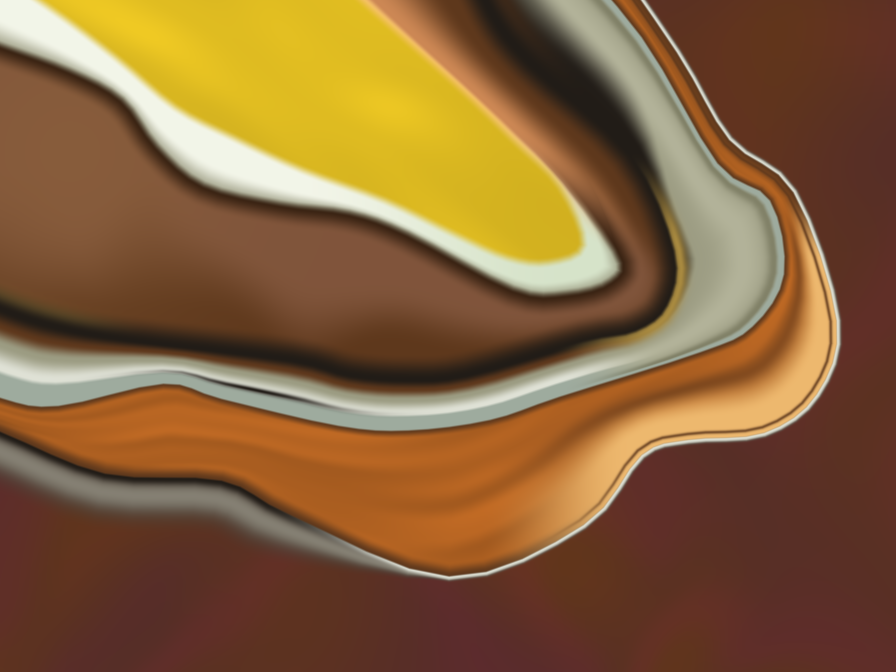
Write a Shadertoy shader that draws this background.

```glsl
#define HEIGHT 576.0
#define STEPS 4
#define STREAKS 0.2
#define LIP_WIDTH 40.0
#define SOFT 1.2

const int N = 16;
const vec3 GROUND = vec3(.37,.19,.14), DARK = vec3(.13,.11,.09), YELLOW = vec3(.88,.74,.13);
const vec3 WHITE = vec3(.95,.96,.91), SAGE = vec3(.61,.61,.51), MIST = vec3(.62,.67,.62);
const vec3 ORANGE = vec3(.69,.38,.13), PEACH = vec3(.93,.72,.43), MAUVE = vec3(.5,.33,.23);
const vec3 UMBER = vec3(.37,.22,.11), GOLD = vec3(.66,.54,.25), TAN = vec3(.8,.53,.33);

// Control points of the nested edges; y runs down from the top
const vec2 YOLK[N] = vec2[N](vec2(-60,-60),vec2(40,5),vec2(100,50),vec2(150,92),
  vec2(200,118),vec2(260,146),vec2(330,172),vec2(390,201),vec2(435,221),vec2(470,225),
  vec2(500,210),vec2(480,160),vec2(440,120),vec2(390,72),vec2(300,-8),vec2(220,-80));
const vec2 RIM[N] = vec2[N](vec2(-80,10),vec2(0,38),vec2(60,60),vec2(105,85),
  vec2(135,125),vec2(175,158),vec2(240,174),vec2(300,182),vec2(350,200),vec2(440,247),
  vec2(485,251),vec2(523,240),vec2(526,215),vec2(460,130),vec2(330,8),vec2(250,-70));
const vec2 CORE[N] = vec2[N](vec2(-80,230),vec2(0,264),vec2(50,280),vec2(110,291),
  vec2(250,308),vec2(300,321),vec2(350,325),vec2(400,321),vec2(500,293),vec2(545,284),
  vec2(572,262),vec2(578,215),vec2(540,132),vec2(455,55),vec2(420,10),vec2(390,-60));
const vec2 SHELL[N] = vec2[N](vec2(-80,310),vec2(0,341),vec2(50,348),vec2(140,329),
  vec2(190,342),vec2(290,365),vec2(350,369),vec2(420,360),vec2(480,340),vec2(600,302),
  vec2(645,280),vec2(672,235),vec2(660,172),vec2(615,140),vec2(550,32),vec2(470,-60));
const vec2 OUTER[N] = vec2[N](vec2(-80,340),vec2(0,370),vec2(90,406),vec2(190,412),
  vec2(250,442),vec2(385,494),vec2(500,450),vec2(550,390),vec2(590,377),vec2(655,371),
  vec2(700,338),vec2(717,275),vec2(680,165),vec2(625,120),vec2(580,45),vec2(500,-70));

float hash(vec2 p) { return fract(sin(dot(p, vec2(127.1, 311.7))) * 43758.5); }

float noise(vec2 p) {
  vec2 i = floor(p), f = fract(p), e = vec2(0, 1);
  f *= f * (3. - 2. * f);
  return mix(mix(hash(i), hash(i + e.yx), f.x), mix(hash(i + e), hash(i + e.yy), f.x), f.y);
}

// Signed distance to a smooth open curve, negative inside
float contour(vec2 p, vec2 c[N]) {
  float best = 1e9, side = 1.;
  vec2 a = c[0];
  for (int i = 0; i < N - 1; i++) {
    vec2 p0 = c[max(i - 1, 0)], p1 = c[i], p2 = c[i + 1], p3 = c[min(i + 2, N - 1)];
    for (int k = 1; k <= STEPS; k++) {
      float t = float(k) / float(STEPS);
      vec2 b = p1 + .5 * t * (p2 - p0 + t * (2. * p0 - 5. * p1 + 4. * p2 - p3
             + t * (3. * (p1 - p2) + p3 - p0)));
      vec2 e = b - a, w = p - a, q = w - e * clamp(dot(w, e) / dot(e, e), 0., 1.);
      best = min(best, dot(q, q));
      if ((a.y > p.y) != (b.y > p.y) && p.x < a.x + e.x * w.y / e.y) side = -side;
      a = b;
    }
  }
  return side * sqrt(best);
}

// Position in a band: 0 at its inner edge, 1 at its outer edge
float across(float a, float b) { return clamp(a / max(a - b, 1.), 0., 1.); }
float glow(float d, float w) { return exp(-d * d / (w * w)); }
float ramp(float a, float b, float t) { return smoothstep(a, b, t); }
vec3 blend(vec3 a, vec3 b, float lo, float hi, float t) { return mix(a, b, ramp(lo, hi, t)); }

void mainImage(out vec4 fragColor, in vec2 fragCoord) {
  vec2 p = fragCoord / iResolution.y * HEIGHT;
  p.y = HEIGHT - p.y;
  float yolk = contour(p, YOLK), rim = contour(p, RIM), core = contour(p, CORE);
  float shell = contour(p, SHELL), outer = contour(p, OUTER);
  float upper = ramp(20., 80., .64 * (p.x - 150.) - p.y);
  float swirl = noise(p / 130. + 1.5 * noise(p / 170.));

  // Yellow heart with diagonal folds
  vec3 yellow = YELLOW * (.93 + .14 * noise(vec2(p.y - .75 * p.x, .2 * p.x) / 45. + swirl));

  // Pale rim, tan on its upper side
  float t = across(yolk, rim);
  vec3 pale = mix(WHITE, vec3(.84, .89, .79), ramp(250., 480., p.x));
  pale = blend(pale, SAGE, .6, 1.1, t);
  pale = mix(pale, blend(WHITE * PEACH * 1.1, TAN, .2, 1., t), upper);

  // Brown body
  t = across(rim, core);
  vec3 body = blend(MAUVE, UMBER, .35, .9, t + .5 * swirl - .25);
  body = mix(body, vec3(.55, .38, .23), .6 * glow(length(p - vec2(60, 130)), 130.));
  body = mix(body, blend(TAN, UMBER, 0., .6, t), upper);
  body = mix(UMBER * .55, body, max(ramp(0., 20., rim), upper));
  body = mix(body, GOLD, .8 * glow(core + 5., 9.) * (1. - ramp(50., 130., p.x)));
  body = blend(body, DARK, -22., 0., core);

  // Sage shell, striped below and smooth at the right
  t = across(core, shell);
  vec3 low = blend(DARK, UMBER, .02, .22, t);
  low = blend(low, SAGE, .2, .4, t);
  low = blend(low, WHITE * .92, .4, .66, t);
  low = blend(low, MIST, .68, .75, t);
  low = mix(low, DARK, glow(t - .68, .05) * glow(p.x - 220., 75.));
  float top = 1. - ramp(60., 190., p.y);
  vec3 side = blend(DARK, SAGE, .05 + .2 * top, .2 + .45 * top, t);
  side = mix(side, GOLD, glow(core - 4., 6.) * ramp(130., 210., p.y));
  side += .09 * glow(t - .62, .22) - .12 * glow(t - .9, .06);
  side = blend(side, MIST, .91, .96, t);
  vec3 sage = blend(low, side, 470., 570., p.x + .3 * (300. - p.y));

  // Orange layer with a peach fold around the nose
  t = across(shell, outer);
  float streak = noise(vec2(9. * t + p.x / 90., p.x / 140.));
  vec3 orange = ORANGE * (1. + STREAKS * (streak - .5));
  orange = mix(UMBER, orange, ramp(0., 7., shell) * ramp(0., 12., -outer));
  float fold = ramp(410., 540., p.x) * ramp(165., 225., p.y);
  orange = mix(orange, UMBER, .55 * glow(t - .38, .12) * fold);
  orange = mix(orange, PEACH, fold * ramp(.35, .75, t));
  orange = mix(orange, UMBER, .8 * glow(outer + 5., 1.5) * ramp(450., 560., p.x));

  // Brown ground with faint veins
  float vein = sin(18. * noise(p / 240. + .5 * swirl));
  vec3 ground = GROUND + (swirl - .5) * vec3(.05, .035, -.055) + .012 * vein * vec3(1, -.3, .8);

  // Grey lip thinning out to a bright hairline
  float lip = outer / (5. + LIP_WIDTH * (1. - ramp(190., 390., p.x)));
  vec3 grey = mix(vec3(.3, .25, .21), vec3(.52, .5, .45), glow(lip - .35, .3));
  ground = blend(grey, ground, .5, 1.1, lip);
  float left = 1. - ramp(220., 360., p.x);
  ground = mix(ground, mix(WHITE * .9, DARK, left), glow(outer - 1., 2. + 3. * left));

  // Stack the layers from the ground inward
  vec3 color = blend(orange, ground, -SOFT, SOFT, outer);
  color = blend(sage, color, -SOFT, SOFT, shell);
  color = blend(body, color, -2., 2., core);
  color = blend(pale, color, -4., 4., rim);
  color = blend(yellow, color, -5., 5., yolk);
  fragColor = vec4(color, 1);
}
```
